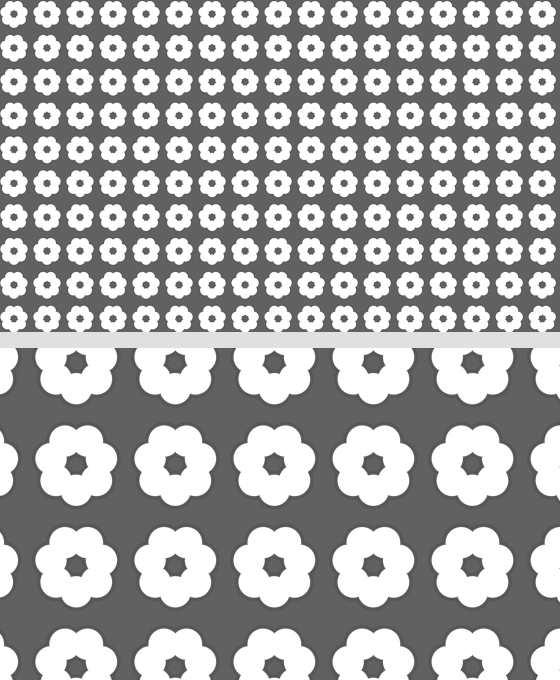
Top, the full canvas; bottom, a detail of the centre.
Write a Shadertoy shader that draws this pattern.

```glsl
const float TAU = 6.2831853;

// Lengths are fractions of the canvas height
const vec2 PITCH = vec2(0.09945, 0.10197);
const vec2 FIRST_CENTER = vec2(0.0421, 0.9577);
const float PETALS = 7.0;
const float RING_RADIUS = 0.02595;
const float PETAL_RADIUS = 0.01572;
const float RIM_WIDTH = 0.0035;

const vec3 GROUND = vec3(0.38);
const vec3 RIM = vec3(0.34);
const vec3 PETAL = vec3(1.0);

// Offset from the nearest cell center
vec2 repeatCell(vec2 p, vec2 pitch) {
    return (fract(p / pitch + 0.5) - 0.5) * pitch;
}

// Fold the plane into one sector, with the first sector pointing down
vec2 foldSector(vec2 p, float count) {
    float sector = TAU / count;
    float angle = atan(p.x, -p.y);
    angle = mod(angle + 0.5 * sector, sector) - 0.5 * sector;
    return length(p) * vec2(cos(angle), sin(angle));
}

// Ring of overlapping round petals around an open center
float flowerDistance(vec2 p, float count, float ringRadius, float petalRadius) {
    vec2 q = foldSector(p, count);
    return length(q - vec2(ringRadius, 0.0)) - petalRadius;
}

float coverage(float d, float pixel) {
    return 1.0 - smoothstep(-0.75 * pixel, 0.75 * pixel, d);
}

void mainImage(out vec4 fragColor, in vec2 fragCoord) {
    vec2 p = fragCoord / iResolution.y;
    float pixel = 1.0 / iResolution.y;

    vec2 cell = repeatCell(p - FIRST_CENTER, PITCH);
    float d = flowerDistance(cell, PETALS, RING_RADIUS, PETAL_RADIUS);

    // Faint dark rim under the petals
    vec3 color = mix(GROUND, RIM, coverage(d - RIM_WIDTH, pixel));
    color = mix(color, PETAL, coverage(d, pixel));

    fragColor = vec4(color, 1.0);
}
```
